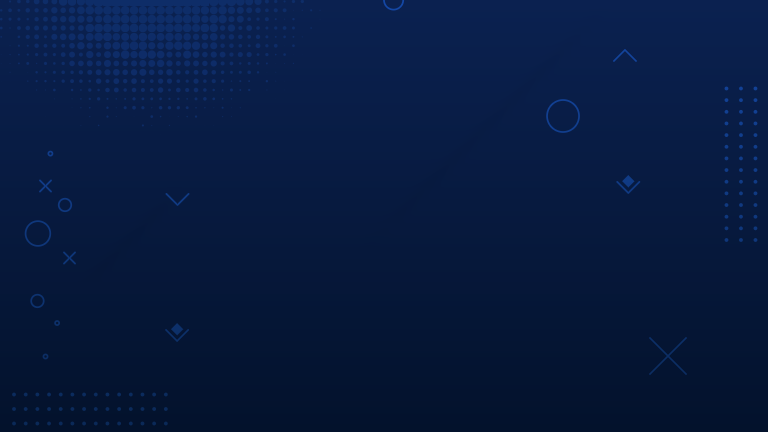
Give the GLSL for this background, as a WebGL 1 fragment shader.

```glsl
precision highp float;

uniform vec2 u_resolution;

const float HEIGHT = 9.0;       // canvas height in layout units
const float STROKE = 0.018;     // half width of outlines
const float DOT_RADIUS = 0.039;
const float HALFTONE_PITCH = 0.1845;

float hash(vec2 p) {
  return fract(sin(dot(p, vec2(127.1, 311.7))) * 43758.5453);
}

// Coverage of a signed distance, softened over one pixel
float fill(float d, float px) {
  return clamp(0.5 - d / px, 0.0, 1.0);
}

float ring(vec2 p, float radius) {
  return abs(length(p) - radius) - STROKE;
}

float segment(vec2 p, vec2 a, vec2 b) {
  vec2 ab = b - a;
  float t = clamp(dot(p - a, ab) / dot(ab, ab), 0.0, 1.0);
  return length(p - a - ab * t) - STROKE;
}

float cross45(vec2 p, float size) {
  return segment(abs(p), vec2(0.0), vec2(size));
}

// Apex at the origin; direction is 1 for arms up, -1 for arms down
float chevron(vec2 p, float direction) {
  return segment(vec2(abs(p.x), p.y * direction), vec2(0.0), vec2(0.23));
}

float diamond(vec2 p, float size) {
  return (abs(p.x) + abs(p.y) - size) * 0.7071;
}

float badge(vec2 p) {
  return min(chevron(p, 1.0), diamond(p - vec2(0.0, 0.245), 0.128));
}

float dotGrid(vec2 p, vec2 pitch, vec2 count) {
  vec2 cell = clamp(floor(p / pitch + 0.5), vec2(0.0), count - 1.0);
  return length(p - cell * pitch) - DOT_RADIUS;
}

// Dots shrinking away from a centre on the top edge
float halftone(vec2 p, vec2 center, vec2 extent, float px) {
  vec2 cell = floor(p / HALFTONE_PITCH + 0.5);
  vec2 dotCenter = cell * HALFTONE_PITCH;
  float falloff = 1.0 - length((dotCenter - center) / extent);
  falloff += 0.24 * (hash(cell) - 0.5);
  float radius = min(0.13 * falloff, 0.09);
  radius += 0.045 * falloff * (1.0 - smoothstep(0.0, 0.15, abs(dotCenter.y)));
  float visible = smoothstep(0.0, 0.018, radius);
  return visible * fill(length(p - dotCenter) - radius, px);
}

// Soft diagonal band, fading towards both ends
float streak(vec2 p, vec2 center, float halfLength) {
  vec2 q = p - center;
  float across = (q.x - q.y) * 0.7071;
  float along = (q.x + q.y) * 0.7071;
  return exp(-across * across * 60.0) * (1.0 - smoothstep(0.4, 1.0, abs(along) / halfLength));
}

float circles(vec2 p) {
  float d = ring(p - vec2(8.2, 9.0), 0.2);
  d = min(d, ring(p - vec2(11.73, 6.583), 0.333));
  d = min(d, ring(p - vec2(1.05, 5.8), 0.042));
  d = min(d, ring(p - vec2(1.354, 4.73), 0.13));
  d = min(d, ring(p - vec2(0.79, 4.135), 0.257));
  d = min(d, ring(p - vec2(0.78, 2.73), 0.13));
  d = min(d, ring(p - vec2(1.19, 2.27), 0.042));
  return min(d, ring(p - vec2(0.948, 1.573), 0.042));
}

float marks(vec2 p) {
  float d = cross45(p - vec2(0.948, 5.125), 0.115);
  d = min(d, cross45(p - vec2(1.448, 3.625), 0.115));
  d = min(d, cross45(p - vec2(13.917, 1.583), 0.375));
  d = min(d, chevron(p - vec2(13.02, 7.96), -1.0));
  d = min(d, chevron(p - vec2(3.698, 4.73), 1.0));
  d = min(d, badge(p - vec2(13.09, 4.98)));
  return min(d, badge(p - vec2(3.69, 1.896)));
}

void main() {
  float px = HEIGHT / u_resolution.y;
  vec2 p = gl_FragCoord.xy * px;
  float height = p.y / HEIGHT;

  // Night blue gradient with faint diagonal streaks
  vec3 color = mix(vec3(0.012, 0.07, 0.172), vec3(0.042, 0.13, 0.315), height);
  float shade = streak(p, vec2(10.1, 6.33), 3.8) + streak(p, vec2(2.7, 4.0), 1.6);
  color *= 1.0 - 0.03 * shade;

  // Halftone patch hanging from the top edge
  vec3 halftoneColor = vec3(0.055, 0.18, 0.42);
  float patchCover = halftone(p - vec2(0.025, 8.97), vec2(3.1, 0.0), vec2(3.55, 2.7), px);
  color = mix(color, halftoneColor, 0.9 * patchCover);

  // Dot grids, rings and marks share an ink that brightens upwards
  vec3 ink = mix(vec3(0.04, 0.16, 0.34), vec3(0.08, 0.28, 0.65), height);
  float dots = dotGrid(p - vec2(15.135, 4.0), vec2(0.302, 0.2428), vec2(3.0, 14.0));
  dots = min(dots, dotGrid(p - vec2(0.292, 0.177), vec2(0.2433, 0.302), vec2(14.0, 3.0)));
  float shapes = min(dots, min(circles(p), marks(p)));
  color = mix(color, ink, fill(shapes, px));

  gl_FragColor = vec4(color, 1.0);
}
```
